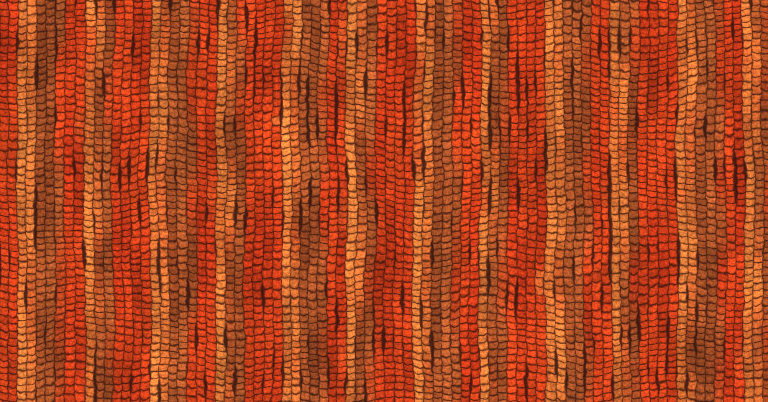
Reproduce this texture procedurally as a WebGL 2 fragment shader.

```glsl
#version 300 es
precision highp float;
// Chenille cloth: wavering cords of tufts in red, brown and light orange stripes.
// Cords and tufts are warped grid cells; seams are distances to the cell borders,
// and gradient noise opens dark slits, shifts the dye and roughens the fibres.
uniform vec2 u_resolution;
out vec4 fragColor;

float hash(vec2 p) {
    vec3 q = fract(vec3(p.xyx) * 0.1031);
    q += dot(q, q.yzx + 33.33);
    return fract((q.x + q.y) * q.z);
}

float cornerSlope(vec2 corner, vec2 offset) {
    float angle = 6.2832 * hash(corner);
    return dot(vec2(cos(angle), sin(angle)), offset);
}

// Gradient noise, about -0.7 to 0.7
float noise(vec2 p) {
    vec2 i = floor(p), f = p - i;
    vec2 w = f * f * f * (f * (f * 6.0 - 15.0) + 10.0);
    vec2 e = vec2(1.0, 0.0);
    float low = mix(cornerSlope(i, f), cornerSlope(i + e.xy, f - e.xy), w.x);
    float high = mix(cornerSlope(i + e.yx, f - e.yx), cornerSlope(i + e.xx, f - e.xx), w.x);
    return mix(low, high, w.y);
}

// Soft-edged interval
float band(float t, float start, float end) {
    return smoothstep(start - 0.3, start + 0.3, t) * (1.0 - smoothstep(end - 0.3, end + 0.3, t));
}

// Dyed yarn; one wide and one narrow stripe repeat every fourteen cords
vec3 yarnColor(float cord, float y) {
    float t = mod((cord + 0.5) / 14.0 * 12.0 + 0.9 * noise(vec2(cord * 0.37, y * 5.0)), 12.0);
    float light = band(t, 0.0, 1.5) + band(t, 6.0, 7.2);
    float brown = band(t, 1.5, 3.9) + band(t, 7.2, 8.4);
    float fade = smoothstep(-0.35, 0.45, noise(vec2(cord * 0.61 + 9.0, y * 4.0)));
    vec3 red = mix(vec3(0.84, 0.27, 0.11), vec3(0.75, 0.21, 0.09), fade);
    vec3 tan = mix(vec3(0.71, 0.35, 0.17), vec3(0.58, 0.27, 0.13), fade);
    vec3 orange = mix(vec3(0.90, 0.50, 0.23), vec3(0.80, 0.40, 0.18), fade);
    return mix(mix(red, tan, brown), orange, light);
}

void main() {
    vec2 p = gl_FragCoord.xy / u_resolution.y;
    float blur = 0.7 / u_resolution.y;

    // Wavering cords, with ragged tuft edges
    float x = p.x + 0.014 * noise(p * vec2(3.0, 2.6)) + 0.006 * noise(p * vec2(11.0, 8.0) + 5.0);
    x += 0.0040 * noise(p * vec2(24.0, 42.0)) + 0.0024 * noise(p * 95.0);
    float cordWidth = 0.328 / 14.0;
    float c = (x - 0.045) / cordWidth;
    float cord = floor(c);
    float across = c - cord - 0.5;

    // Rows of tufts sag between cords and slip a little from one to the next
    float rows = 55.0;
    float r = p.y * rows + 0.4 * hash(vec2(cord, 3.0)) + 1.1 * noise(vec2(cord * 0.3, p.y * 7.0));
    r += 2.6 * noise(p * vec2(4.5, 3.0)) - 0.5 * across * across + 0.22 * noise(p * 80.0 + 7.0);
    float row = floor(r);
    float along = r - row - 0.5;

    // Seams between tufts, and slits that open along the cords
    float border = round(c), seam = round(r);
    float slit = smoothstep(0.08, 0.50, noise(vec2(border * 7.31, p.y * 9.5)));
    float seamHalf = 0.0010 * hash(vec2(cord, seam) + 17.0);
    float cordHalf = 0.0006 * hash(vec2(border, row) + 41.0) - 0.0004 + 0.0042 * slit;
    float seamGap = abs(r - seam) / rows - seamHalf;
    float cordGap = abs(c - border) * cordWidth - cordHalf;
    float blend = max(0.0020 - abs(seamGap - cordGap), 0.0);
    float gap = min(seamGap, cordGap) - blend * blend / 0.0080;
    float shade = 1.0 - smoothstep(-blur, blur + 0.0018, gap);

    // Rounded tufts, worn patches and fuzzy fibres
    vec3 color = yarnColor(cord, (row + 0.5) / rows);
    float relief = 1.06 - 0.35 * across * across - 0.30 * along * along + 0.06 * along;
    float tuft = 0.93 + 0.14 * hash(vec2(cord, row));
    float wear = 1.0 + 0.16 * noise(p * vec2(9.0, 4.0) + 20.0) + 0.18 * noise(vec2(cord * 3.7, p.y * 7.0));
    float fibre = 1.0 + 0.24 * noise(p * 130.0) + 0.22 * noise(p * 245.0 + 3.0);
    color *= relief * tuft * wear * fibre;
    color = mix(color, vec3(0.17, 0.07, 0.06) * fibre, 0.80 * shade);
    fragColor = vec4(clamp(color, 0.0, 1.0), 1.0);
}
```
